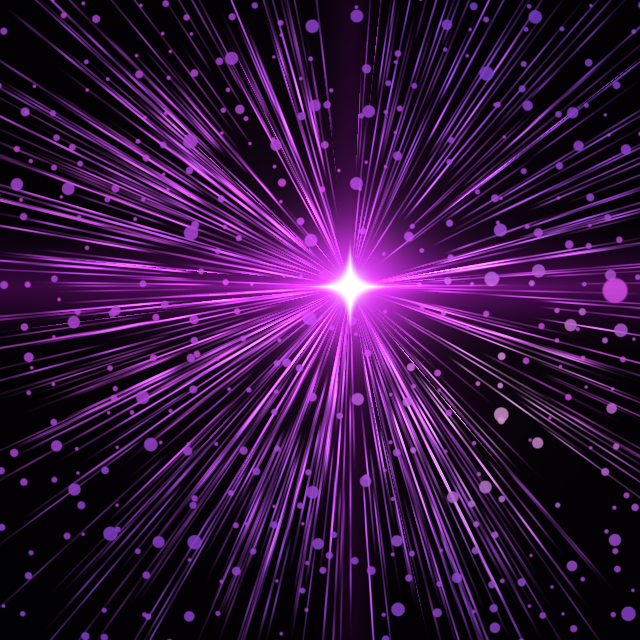
Reproduce this background procedurally as a WebGL 1 fragment shader.

```glsl
precision highp float;
// A violet starburst: a white four-pointed core in a magenta halo, with thin
// streaks and round sparks flying outward over black. Streaks are random radial
// segments in layers of angular cells; sparks are jittered dots on two grids.

uniform vec2 u_resolution;

const float TAU = 6.28318;
const vec2 CENTER = vec2(0.547, 0.552);
const vec3 BACKDROP = vec3(0.008, 0.002, 0.012);
const vec3 MAGENTA = vec3(0.86, 0.31, 0.93);
const vec3 VIOLET = vec3(0.50, 0.27, 0.86);
const vec3 PALE_PINK = vec3(0.88, 0.64, 0.86);
const vec3 HALO = vec3(0.89, 0.24, 0.98);
const vec3 FLARE = vec3(0.27, 0.03, 0.30);
const int STREAK_LAYERS = 8;
const float STREAK_CELLS = 92.0;
const float STREAK_STEP = 17.0;
const float STREAK_WIDTH = 0.0012;
const float CLUSTERS = 26.0;
const float HALO_RADIUS = 0.092;
const vec2 ORB_POSITION = vec2(0.961, 0.546);
const float ORB_RADIUS = 0.020;

float hash(vec2 p) {
  return fract(sin(dot(p, vec2(127.1, 311.7))) * 43758.5453);
}

// Smooth noise around the circle; turn runs from 0 to 1.
float ringNoise(float turn, float cells, float seed) {
  float x = turn * cells;
  float i = floor(x);
  float f = x - i;
  float left = hash(vec2(mod(i, cells), seed));
  float right = hash(vec2(mod(i + 1.0, cells), seed));
  return mix(left, right, f * f * (3.0 - 2.0 * f));
}

// Hue drifts between violet and magenta, with paler sparks at lower right.
vec3 sparkColor(vec2 p, float turn, float seed) {
  float violet = 0.6 * ringNoise(turn, 11.0, 4.0) + 0.45 * seed;
  violet += 0.3 * smoothstep(0.1, 0.5, abs(p.y)) - 0.2;
  float pale = exp(-dot(p - vec2(0.24, -0.18), p - vec2(0.24, -0.18)) * 28.0);
  vec3 color = mix(MAGENTA, VIOLET, clamp(violet, 0.0, 1.0));
  return mix(color, PALE_PINK, pale * smoothstep(0.3, 0.8, seed));
}

// Sum of the colored radial segments at p.
vec3 streaks(vec2 p, float r, float turn, float pixel) {
  vec2 dir = p / max(r, 0.001);
  float topGap = smoothstep(0.03, 0.17, abs(dir.x) + step(dir.y, 0.0));
  float leftGap = smoothstep(0.02, 0.16, abs(dir.y) + step(0.0, dir.x));
  float density = mix(0.18, 0.85, ringNoise(turn, CLUSTERS, 9.0));
  density *= mix(0.2, 1.0, topGap * leftGap);
  vec3 sum = vec3(0.0);
  for (int i = 0; i < STREAK_LAYERS; i++) {
    float layer = float(i);
    float cells = STREAK_CELLS + STREAK_STEP * layer;
    float cell = floor(turn * cells);
    vec2 key = vec2(cell, layer * 7.3 + 1.0);
    float pick = hash(key);
    float shade = hash(key + 31.7);
    float start = 0.42 * hash(key + 12.3) - 0.02;
    float finish = start + mix(0.16, 0.5, hash(key + 23.9));
    float offset = fract(turn * cells) - mix(0.3, 0.7, shade);
    float side = abs(offset) * TAU * r / cells;
    float width = STREAK_WIDTH * mix(0.7, 1.5, pick / 0.85);
    float line = 1.0 - smoothstep(width - pixel * 0.5, width + pixel, side);
    float span = smoothstep(start, start + 0.05, r);
    span *= 1.0 - smoothstep(finish - 0.12, finish, r);
    float dash = 0.72 + 0.28 * sin(r * mix(35.0, 90.0, pick) + shade * TAU);
    float bright = step(pick, density) * mix(0.45, 1.1, shade) * dash;
    sum += sparkColor(p, turn, shade) * line * span * bright;
  }
  return sum;
}

// Round dot coverage (x) and its random shade (y) on a jittered grid.
vec2 sparks(vec2 uv, float grid, float chance, float size, float pixel) {
  vec2 cell = floor(uv * grid);
  vec2 jitter = vec2(hash(cell + grid), hash(cell + grid + 17.1));
  float shade = hash(cell + 53.0);
  float radius = size * mix(0.4, 1.0, shade * shade);
  float d = length(uv - (cell + mix(vec2(0.25), vec2(0.75), jitter)) / grid);
  float dot_ = 1.0 - smoothstep(radius - pixel, radius + pixel, d);
  return vec2(dot_ * step(hash(cell + 71.0), chance), shade);
}

void main() {
  vec2 uv = gl_FragCoord.xy / u_resolution;
  float pixel = 1.0 / min(u_resolution.x, u_resolution.y);
  vec2 p = uv - CENTER;
  vec2 q = abs(p);
  float r = length(p);
  float turn = fract(atan(p.y, p.x) / TAU + 1.0);

  // Broad dim flares along both axes.
  vec3 color = BACKDROP;
  color += FLARE * exp(-q.y * q.y / 0.0030) * mix(1.0, 0.65, smoothstep(0.0, 0.5, q.x));
  color += FLARE * 0.5 * exp(-q.x * q.x / 0.0012) * exp(-q.y * 1.5);

  // Streaks, with a soft ceiling where they overlap, and sparks.
  vec3 rays = streaks(p, r, turn, pixel);
  color += min(rays, vec3(0.9, 0.62, 0.95)) * mix(1.0, 0.7, smoothstep(0.2, 0.65, r));
  vec2 large = sparks(uv, 15.0, 0.55, 0.0115, pixel);
  vec2 small = sparks(uv + 0.37, 23.0, 0.45, 0.0065, pixel);
  color = mix(color, sparkColor(p, turn, large.y) * 0.88, large.x * 0.85);
  color = mix(color, sparkColor(p, turn, small.y) * 0.9, small.x * 0.85);
  float orb = smoothstep(ORB_RADIUS + 0.002, ORB_RADIUS - 0.003, length(uv - ORB_POSITION));
  color = mix(color, MAGENTA * 0.9, orb * 0.9);

  // Magenta halo and a narrow horizontal beam.
  color += HALO * 0.42 * exp(-r * 8.0);
  color = mix(color, HALO, exp(-pow(r / HALO_RADIUS, 2.0)));
  color += HALO * 0.65 * exp(-q.y / 0.007) * exp(-q.x * 6.0);

  // White core with four concave points.
  float star = sqrt(q.x) + sqrt(q.y);
  float core = 1.0 - smoothstep(0.19, 0.31, star);
  core = max(core, exp(-r * r / 0.0006));
  color = mix(color, vec3(1.0), core);
  gl_FragColor = vec4(clamp(color, 0.0, 1.0), 1.0);
}
```
